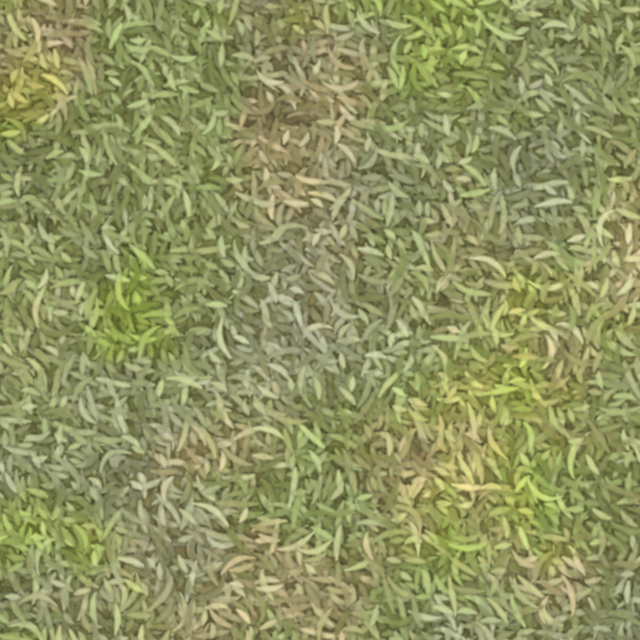
Write a three.js fragment shader that draws this texture.

```glsl
// Trampled lawn in soft daylight: short curved blades scattered in jittered grids,
// stacked in layers over dark undergrowth, each casting a faint shadow.
// Slow noise fields drift the colour from green to straw and grey and sway the blades.

#define LAYERS 11
#define CELLS 25.0          // grid cells across the canvas
#define BLADE_WIDTH 0.125   // half width, in cells
#define EDGE_SOFT 0.085     // edge blur, in cells
#define LEAN -0.85          // mean blade direction, radians
#define SPREAD 2.5          // range of directions, radians
#define SHADOW 0.13
#define TONE_RANGE 0.50     // brightness range between blades
#define UNDERGROWTH vec3(0.455, 0.465, 0.275)
#define GREEN vec3(0.600, 0.655, 0.400)
#define STRAW vec3(0.715, 0.655, 0.475)
#define GREY vec3(0.630, 0.645, 0.510)

varying vec2 vUv;

// Four random values per point, without sine
vec4 hash4(vec2 p) {
  vec4 q = fract(p.xyxy * vec4(0.1031, 0.1030, 0.0973, 0.1099));
  q += dot(q, q.wzxy + 33.33);
  return fract((q.xxyz + q.yzzw) * q.zywx);
}

float valueNoise(vec2 p) {
  vec2 cell = floor(p);
  vec2 f = fract(p);
  f = f * f * (3.0 - 2.0 * f);
  float low = mix(hash4(cell).x, hash4(cell + vec2(1.0, 0.0)).x, f.x);
  float high = mix(hash4(cell + vec2(0.0, 1.0)).x, hash4(cell + 1.0).x, f.x);
  return mix(low, high, f.y);
}

float fbm(vec2 p) {
  float sum = 0.0;
  float weight = 0.54;
  for (int i = 0; i < 3; i++) {
    sum += weight * valueNoise(p);
    p = p * 2.03 + 17.3;
    weight *= 0.5;
  }
  return sum;
}

// Signed distance to a curved, tapering blade lying along x
float bladeDistance(vec2 p, float halfLength, float bend) {
  p.y += bend * (p.x * p.x - 0.15);
  float along = clamp(p.x / halfLength, -1.0, 1.0);
  float halfWidth = BLADE_WIDTH * (1.0 - 0.55 * along * along);
  return length(vec2(p.x - along * halfLength, p.y)) - halfWidth;
}

vec3 bladeColour(vec4 rnd, float dryness, float greyness, float height) {
  vec3 tint = mix(GREEN, STRAW, clamp(dryness + 0.7 * (rnd.x - 0.5), 0.0, 1.0));
  tint = mix(tint, GREY, clamp(greyness + 0.6 * (rnd.y - 0.5), 0.0, 1.0));
  float tone = 1.0 + TONE_RANGE * (rnd.z - 0.5) + 0.12 * (height - 0.5);
  vec3 colour = tint * tone;
  return colour + vec3(0.0, 0.0, 0.16) * (tone - 1.0);
}

void main() {
  vec2 uv = vUv;

  // Slow fields: dry patches, grey patches, lush patches and sway
  float bare = exp(-dot((uv - vec2(1.0, 0.6)) * vec2(13.0, 8.0),
                        (uv - vec2(1.0, 0.6)) * vec2(13.0, 8.0)));
  float dryness = smoothstep(0.38, 0.80, fbm(uv * 5.0 + 3.7)) + 0.8 * bare;
  float greyness = smoothstep(0.30, 0.75, fbm(uv * 3.5 + 41.2)) * 0.85;
  float lush = smoothstep(0.52, 0.78, fbm(uv * 6.0 + 71.9)) * (1.0 - bare);
  float sway = 1.6 * (fbm(uv * 7.0 + 23.1) - 0.5);

  // Undergrowth
  float mottle = fbm(uv * 48.0 + 9.4);
  vec3 colour = UNDERGROWTH * (0.72 + 0.58 * mottle);
  colour = mix(colour, colour * vec3(1.10, 0.99, 1.12), clamp(dryness, 0.0, 1.0));

  // Blades, from the ground up
  for (int layer = 0; layer < LAYERS; layer++) {
    float level = float(layer);
    vec2 grid = uv * CELLS + hash4(vec2(level + 2.0, 5.0)).xy * 9.0 + level * 37.0;
    vec2 home = floor(grid);
    for (int j = -1; j <= 1; j++) {
      for (int i = -1; i <= 1; i++) {
        vec2 cell = home + vec2(float(i), float(j));
        vec4 place = hash4(cell + level * 11.0);
        vec4 look = hash4(cell + level * 11.0 + 301.0);
        float angle = LEAN + sway + SPREAD * (place.z - 0.5);
        vec2 axis = vec2(cos(angle), sin(angle));
        vec2 offset = grid - cell - 0.2 - 0.6 * place.xy;
        vec2 local = vec2(dot(offset, axis), dot(offset, vec2(-axis.y, axis.x)));
        float halfLength = mix(0.22, 0.80, place.w * place.w);
        float d = bladeDistance(local, halfLength, 1.1 * (look.w - 0.5));

        colour *= 1.0 - SHADOW * (1.0 - smoothstep(-0.05, 0.20, d));
        float cover = 1.0 - smoothstep(-EDGE_SOFT, EDGE_SOFT, d);
        vec3 blade = bladeColour(look, dryness, greyness, level / float(LAYERS));
        colour = mix(colour, blade, cover * 0.92);
      }
    }
  }

  // Lush tint, broad light and fine grain
  colour *= mix(vec3(1.0), vec3(1.02, 1.07, 0.80), lush);
  colour *= 0.93 + 0.16 * fbm(uv * 2.6 + 57.0) + 0.10 * bare;
  colour *= 0.96 + 0.08 * valueNoise(uv * 150.0);
  gl_FragColor = vec4(colour, 1.0);
}
```
